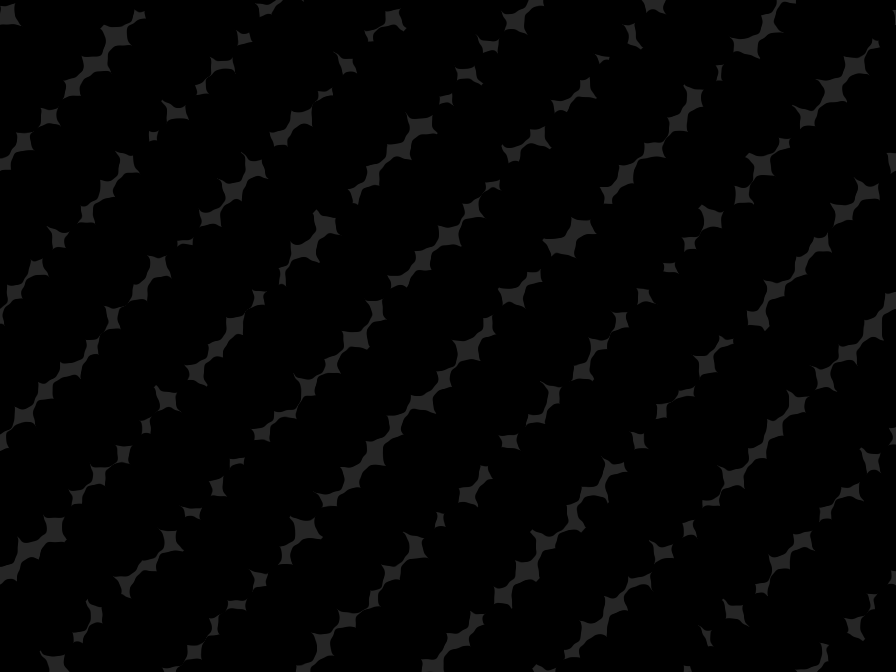
Reproduce this pattern procedurally as a Shadertoy shader.

```glsl
// Dark grey star-shaped specks strung along evenly spaced diagonal rows on black.

// Lengths are fractions of the canvas height.
const vec3  BACKGROUND   = vec3(0.0);
const vec3  SPECK_COLOR  = vec3(0.15);
const float ROW_ANGLE    = 0.831;   // radians above horizontal
const float ROW_SPACING  = 0.1396;
const float ROW_OFFSET   = 0.0278;  // first row, measured from the top left
const float SPECK_STEP   = 0.0507;  // distance between specks in a row

// Lengths below are fractions of SPECK_STEP.
const float DISC_RADIUS  = 0.495;   // discs carve the concave speck sides
const float RADIUS_VARY  = 0.075;
const float DISC_JITTER  = 0.15;
const float ROW_HALF     = 0.56;    // hard limit of a row
const float TAPER        = 0.28;    // thins the spikes away from the row axis
const float EDGE_WOBBLE  = 0.025;

vec3 hash3(vec3 p) {
    p = fract(p * vec3(0.1031, 0.1030, 0.0973));
    p += dot(p, p.yxz + 33.33);
    return fract((p.xxy + p.yxx) * p.zyx);
}

// Cellular distance to two jittered lines of discs; positive in the gaps.
float discGap(vec2 p, float row) {
    float column = floor(p.x);
    float gap = 10.0;
    for (int i = -1; i <= 2; i++) {
        for (int side = 0; side < 2; side++) {
            vec2 cell = vec2(column + float(i), float(side));
            vec3 rnd = hash3(vec3(cell, row) + vec3(71.0, 13.0, 29.0));
            vec2 center = cell - vec2(0.0, 0.5);
            center += DISC_JITTER * (2.0 * rnd.xy - 1.0);
            float radius = DISC_RADIUS + RADIUS_VARY * (2.0 * rnd.z - 1.0);
            gap = min(gap, length(p - center) - radius);
        }
    }
    return gap;
}

// Signed field of one row of specks, positive inside.
float speckField(vec2 p, float row) {
    vec2 wobble = sin(p.yx * 9.0 + row) + 0.5 * sin(p.yx * 19.0 + 2.0 * row);
    vec2 q = p + EDGE_WOBBLE * wobble;
    float gap = discGap(q, row) - TAPER * p.y * p.y;
    return min(gap, ROW_HALF - abs(p.y));
}

void mainImage(out vec4 fragColor, in vec2 fragCoord) {
    vec2 uv = fragCoord / iResolution.y;

    // Coordinates along and across the rows, from the top left corner
    vec2 along = vec2(cos(ROW_ANGLE), sin(ROW_ANGLE));
    vec2 across = vec2(along.y, -along.x);
    vec2 fromCorner = uv - vec2(0.0, 1.0);
    float s = dot(fromCorner, along);
    float n = dot(fromCorner, across) - ROW_OFFSET;

    // Repeat the rows, each with its own phase
    float row = floor(n / ROW_SPACING + 0.5);
    float phase = hash3(vec3(row + 40.0, 7.0, 3.0)).x;
    vec2 p = vec2(s / SPECK_STEP + phase, (n - row * ROW_SPACING) / SPECK_STEP);

    // Antialiased fill
    float pixel = 0.7 / (iResolution.y * SPECK_STEP);
    float mask = smoothstep(-pixel, pixel, speckField(p, row));
    fragColor = vec4(mix(BACKGROUND, SPECK_COLOR, mask), 1.0);
}
```
